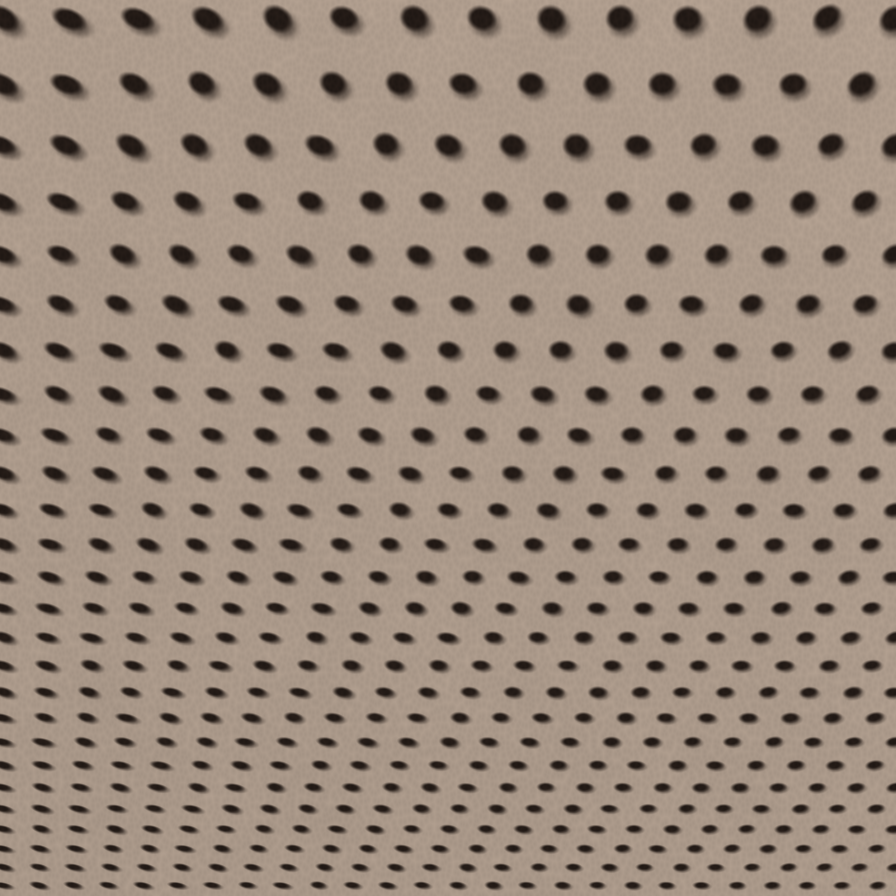
Give the GLSL for this texture, as a Shadertoy shader.

```glsl
const vec3 LEATHER = vec3(0.675, 0.605, 0.545);
const vec3 HOLE = vec3(0.135, 0.102, 0.085);

const vec2 FIRST_HOLE = vec2(0.004, 0.0221); // measured from the top left
const vec2 PITCH = vec2(0.0765, 0.0758);     // spacing at the nearest row
const float RECESSION = 0.03846;             // shrink per row

vec2 hash2(vec2 p) {
    vec3 q = fract(p.xyx * vec3(0.1031, 0.1030, 0.0973));
    q += dot(q, q.yzx + 33.33);
    return fract((q.xx + q.yz) * q.zy);
}

// Distance to the nearest scattered point
float cellular(vec2 p) {
    vec2 cell = floor(p), local = fract(p);
    float nearest = 2.0;
    for (int y = -1; y <= 1; y++)
        for (int x = -1; x <= 1; x++) {
            vec2 o = vec2(x, y);
            nearest = min(nearest, length(o + hash2(cell + o) - local));
        }
    return nearest;
}

float layeredSines(vec2 p) {
    float sum = 0.0, gain = 0.5;
    for (int i = 0; i < 4; i++) {
        sum += gain * sin(p.x + 1.7 * sin(p.y)) * sin(p.y + 1.3 * sin(p.x));
        p = mat2(1.5, 1.1, -1.1, 1.5) * p + 2.3;
        gain *= 0.6;
    }
    return sum;
}

// Perspective: canvas position to column and row numbers
vec2 toGrid(vec2 p, vec2 origin, vec2 pitch, float recession) {
    vec2 d = p - origin;
    float row = d.y / (pitch.y - recession * d.y);
    return vec2(d.x * (1.0 + recession * row) / pitch.x, row);
}

float softEllipse(vec2 p, vec2 radii, float angle, float softness) {
    float c = cos(angle), s = sin(angle);
    p = mat2(c, -s, s, c) * p;
    return 1.0 - smoothstep(1.0 - softness, 1.0 + softness, length(p / radii));
}

// Dark punched core with a faint bevel towards the lower right
float perforation(vec2 grid, float across, float depth) {
    vec2 id = floor(grid + 0.5);
    vec2 rnd = hash2(id + 40.0) - 0.5;
    vec2 p = grid - id - rnd * vec2(0.05, 0.025);
    vec2 radii = mix(vec2(0.225, 0.132), vec2(0.200, 0.153), across);
    radii *= 1.0 + 0.12 * rnd.yx;
    float tilt = mix(0.50, 0.60, across) + 0.25 * rnd.x;
    float core = softEllipse(p + vec2(0.025, 0.02), radii, tilt, mix(0.30, 0.48, depth));
    float bevel = softEllipse(p - vec2(0.055, 0.06), radii * 1.05, tilt, 0.52);
    return 1.0 - (1.0 - core) * (1.0 - 0.55 * bevel);
}

void mainImage(out vec4 fragColor, in vec2 fragCoord) {
    vec2 uv = fragCoord / iResolution.xy;
    vec2 p = vec2(uv.x, 1.0 - uv.y);

    // Leather tone, broad mottling and fine grain
    float grain = cellular(p * vec2(190.0, 125.0)) - 0.45;
    float mottle = layeredSines(p * 26.0);
    float light = 1.015 - 0.035 * p.y + 0.012 * (p.x - 0.5);
    vec3 color = LEATHER * (light + 0.065 * grain + 0.014 * mottle);

    // Receding rows of holes
    vec2 grid = toGrid(p, FIRST_HOLE, PITCH, RECESSION);
    float dark = perforation(grid, p.x, p.y);
    color = mix(color, HOLE * (1.0 + 0.25 * grain), dark);

    fragColor = vec4(color, 1.0);
}
```
